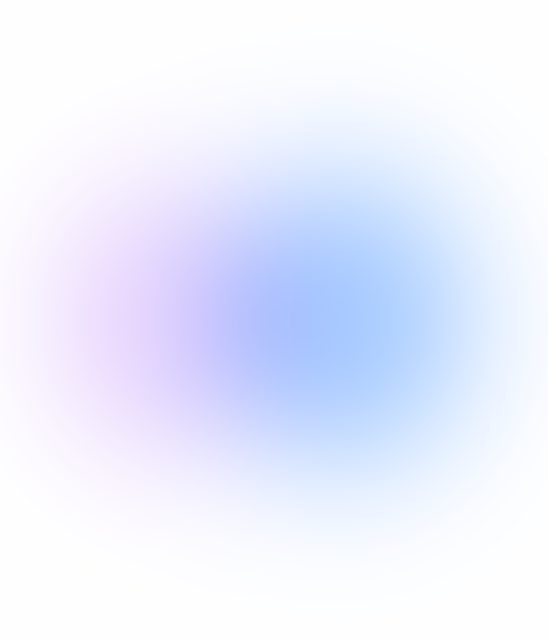
Reproduce this background procedurally as a Shadertoy shader.

```glsl
// Two soft overlapping glows, pink-violet and sky blue, on a white ground.

// Centres and radii are fractions of the canvas size.
#define PINK_CENTER vec2(0.304, 0.499)
#define PINK_RADII  vec2(0.243, 0.238)
#define BLUE_CENTER vec2(0.623, 0.499)
#define BLUE_RADII  vec2(0.261, 0.250)
#define FALLOFF     2.4

// Light that each glow takes away from the ground.
#define GROUND      vec3(0.998, 0.998, 1.0)
#define PINK_ABSORB vec3(0.070, 0.145, 0.004)
#define BLUE_ABSORB vec3(0.330, 0.190, 0.000)

// Elliptical glow: flat in the middle, fading smoothly to zero.
float glow(vec2 uv, vec2 center, vec2 radii) {
    float distanceFromCenter = length((uv - center) / radii);
    return exp(-pow(distanceFromCenter, FALLOFF));
}

void mainImage(out vec4 fragColor, in vec2 fragCoord) {
    vec2 uv = fragCoord / iResolution.xy;

    vec3 color = GROUND;
    color -= PINK_ABSORB * glow(uv, PINK_CENTER, PINK_RADII);
    color -= BLUE_ABSORB * glow(uv, BLUE_CENTER, BLUE_RADII);

    fragColor = vec4(color, 1.0);
}
```
